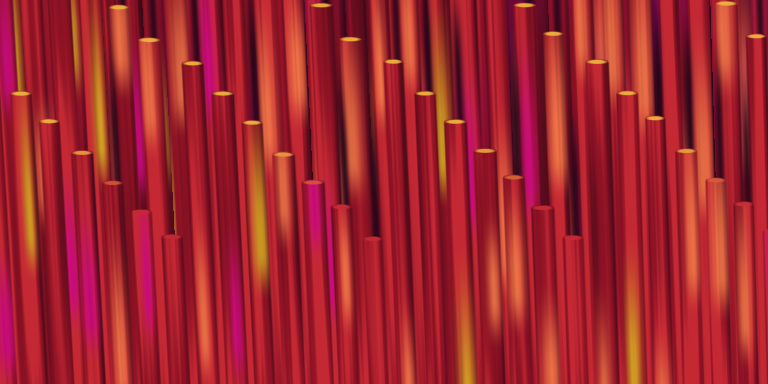
This pattern is drawn by a Shadertoy shader. Its source:

```glsl
// Tilted crimson glass rods with bright elliptical tops in descending stairs.
// Two rows of rods are laid over a backdrop of narrow strips; every rod has
// soft lengthwise streaks and a wide patch of orange, magenta or yellow light.

#define PITCH 0.0755      // distance between rods, in canvas heights
#define STAIR_STEP 0.074  // drop from one rod top to the next
#define ROW_DROP 0.52     // drop from the rear row to the front row
#define FIRST_TOP 0.10    // highest top of the front row
#define CAP_HEIGHT 0.0065 // half height of a rod top
#define LEAN_LEFT 0.06
#define LEAN_RIGHT 0.028
#define STREAKS 0.55      // contrast of the lengthwise streaks
#define BROAD 0.55        // contrast of the wide light and dark areas
#define GLOW_SHARE 0.85   // share of rods that carry light
#define SOFTNESS 0.003    // edge blur, in canvas heights

const vec3 NIGHT   = vec3(0.14, 0.02, 0.10);
const vec3 SHADOW  = vec3(0.31, 0.04, 0.10);
const vec3 CRIMSON = vec3(0.55, 0.07, 0.14);
const vec3 RED     = vec3(0.77, 0.16, 0.20);
const vec3 ORANGE  = vec3(0.91, 0.44, 0.27);
const vec3 MAGENTA = vec3(0.78, 0.04, 0.48);
const vec3 YELLOW  = vec3(0.80, 0.62, 0.13);
const vec3 CAP     = vec3(0.92, 0.70, 0.24);

float hash(float n) {
    return fract(sin(n * 127.1 + 11.7) * 43758.5);
}

float hash2(vec2 p) {
    return fract(sin(dot(p, vec2(127.1, 311.7))) * 43758.5);
}

float noise(vec2 p) {
    vec2 i = floor(p), f = fract(p);
    f = f * f * (3.0 - 2.0 * f);
    return mix(mix(hash2(i), hash2(i + vec2(1, 0)), f.x),
               mix(hash2(i + vec2(0, 1)), hash2(i + vec2(1, 1)), f.x), f.y);
}

// Dark to bright red
vec3 redRamp(float tone) {
    vec3 col = mix(NIGHT, SHADOW, smoothstep(0.0, 0.18, tone));
    col = mix(col, CRIMSON, smoothstep(0.14, 0.42, tone));
    return mix(col, RED, smoothstep(0.40, 0.68, tone));
}

// Colour on a rod; across runs from -1 to 1, depth from the canvas top down,
// low shifts the patch of light towards the foot of the rod
vec3 rodColour(float across, float depth, float id, float light, float low) {
    float body = 1.0 - smoothstep(0.4, 1.1, abs(across + 0.15));
    float broad = noise(vec2(across * 1.5 + id * 17.3, depth * 1.6 + id));
    float fine = noise(vec2(across * 5.0 + id * 29.1, depth * 0.7));
    float tone = 0.57 + STREAKS * (broad - 0.5) + 0.35 * STREAKS * (fine - 0.5);
    vec3 col = redRamp(light * tone * mix(0.45, 1.0, body));

    // Patch of light: slow rise, quicker fall, off the rod's axis
    float centre = mix(0.02, 0.85, hash(id + 0.31)) + 0.4 * low;
    float rise = mix(0.2, 0.45, hash(id + 0.47));
    float along = smoothstep(centre - rise, centre, depth)
                * (1.0 - smoothstep(centre + 0.05, centre + 0.18, depth));
    float offset = 0.7 * (hash(id + 0.59) - 0.5);
    float spread = mix(0.45, 0.95, hash(id + 0.71));
    float side = (across - offset) / spread;
    float glow = along * exp(-side * side) * step(hash(id + 0.83), GLOW_SHARE);
    float pick = hash(id + 0.97);
    vec3 hue = pick < 0.66 ? ORANGE : (pick < 0.83 ? MAGENTA : YELLOW);
    return mix(col, hue * (0.94 + 0.12 * fine), 0.97 * glow);
}

// Narrow strips seen between the rods, some of them nearly black
vec3 backdrop(float x, float depth) {
    float cell = x / (PITCH * 0.7);
    float id = floor(cell) + 300.0;
    float light = mix(0.2, 1.05, hash(id));
    vec3 col = rodColour(2.0 * fract(cell) - 1.0, depth, id, light, 0.0);
    float tint = noise(vec2(x * 9.0, depth * 3.0)) * (1.0 - depth);
    return mix(col, MAGENTA * 0.75, 0.5 * smoothstep(0.3, 0.85, tint));
}

// Lays one row of rods over col; row 0 is the rear, row 1 the front
vec3 addRods(vec3 col, float x, float depth, float row) {
    float cell = x / PITCH + 0.42 * (1.0 - row);
    float column = floor(cell);
    float id = column + 40.0 + 60.0 * row;
    float halfWidth = mix(0.34, 0.41, hash(id + 0.13));
    float shift = 0.12 * (hash(id + 0.21) - 0.5);
    float across = (fract(cell) - 0.5 - shift) / halfWidth;
    float top = FIRST_TOP + ROW_DROP * fract((column + 2.0) * STAIR_STEP / ROW_DROP)
              + 0.02 * (hash(id + 0.37) - 0.5) - ROW_DROP * (1.0 - row);

    // Dark gap standing above some tops
    float gapSide = (across - 0.45) / 0.4;
    float gap = exp(-gapSide * gapSide) * smoothstep(top - 0.4, top - 0.15, depth)
              * step(0.45, hash(id + 0.43));
    col = mix(col, NIGHT, 0.85 * gap);

    // Rod with a rounded upper edge, each with its own brightness
    float edge = SOFTNESS / (PITCH * halfWidth);
    float inside = 1.0 - smoothstep(1.0 - edge, 1.0 + edge, abs(across));
    float rim = top - CAP_HEIGHT * sqrt(max(0.0, 1.0 - across * across));
    inside *= smoothstep(rim - SOFTNESS, rim + SOFTNESS, depth);
    float area = noise(vec2(x * 6.0 + 5.0 * row, depth * 2.0 + 3.0 * row));
    float light = 1.02 + BROAD * (0.6 * area + 0.4 * hash(id + 0.67) - 0.5);
    col = mix(col, rodColour(across, depth, id, light, row), inside);

    // Bright top, fading for the lower rods
    float cap = 1.0 - smoothstep(0.5, 1.1, length(vec2(across, (depth - top) / CAP_HEIGHT)));
    vec3 capColour = mix(CAP, RED, smoothstep(0.34, 0.56, top));
    return mix(col, capColour, 0.95 * cap);
}

void mainImage(out vec4 fragColor, in vec2 fragCoord) {
    vec2 p = fragCoord / iResolution.y;
    float depth = 1.0 - p.y;
    float x = p.x - depth * mix(LEAN_LEFT, LEAN_RIGHT, fragCoord.x / iResolution.x);
    vec3 col = backdrop(x, depth);
    for (int row = 0; row < 2; row++) col = addRods(col, x, depth, float(row));
    fragColor = vec4(col, 1.0);
}
```
